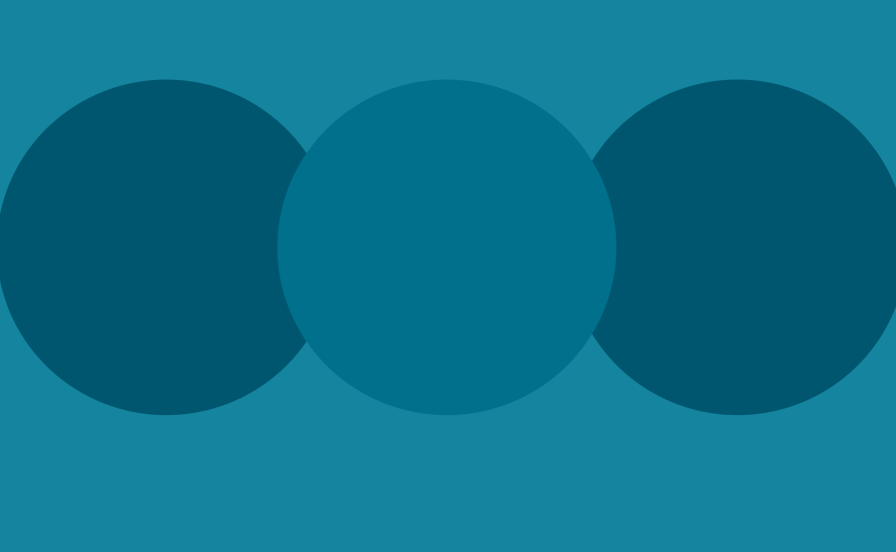
This background is drawn by a Shadertoy shader. Its source:

```glsl
// Three overlapping flat discs in a row on a plain teal field.

#define FIELD_COLOR  vec3(0.084, 0.522, 0.624)
#define OUTER_COLOR  vec3(0.000, 0.339, 0.437)
#define MIDDLE_COLOR vec3(0.000, 0.440, 0.549)
#define LEFT_X       0.1855
#define MIDDLE_X     0.4987
#define RIGHT_X      0.8229
#define ROW_Y        0.5519
#define DISC_RADII   vec2(0.1892, 0.3040)

// Soft-edged disc; centre and radii are fractions of the canvas
float discMask(vec2 uv, float centerX) {
    vec2 offset = (uv - vec2(centerX, ROW_Y)) / DISC_RADII;
    float pixel = 1.0 / (iResolution.y * DISC_RADII.y);
    return 1.0 - smoothstep(-0.75 * pixel, 0.75 * pixel, length(offset) - 1.0);
}

void mainImage(out vec4 fragColor, in vec2 fragCoord) {
    vec2 uv = fragCoord / iResolution.xy;

    // Dark outer pair behind the lighter middle disc
    float outer = max(discMask(uv, LEFT_X), discMask(uv, RIGHT_X));
    vec3 color = mix(FIELD_COLOR, OUTER_COLOR, outer);
    color = mix(color, MIDDLE_COLOR, discMask(uv, MIDDLE_X));

    fragColor = vec4(color, 1.0);
}
```
